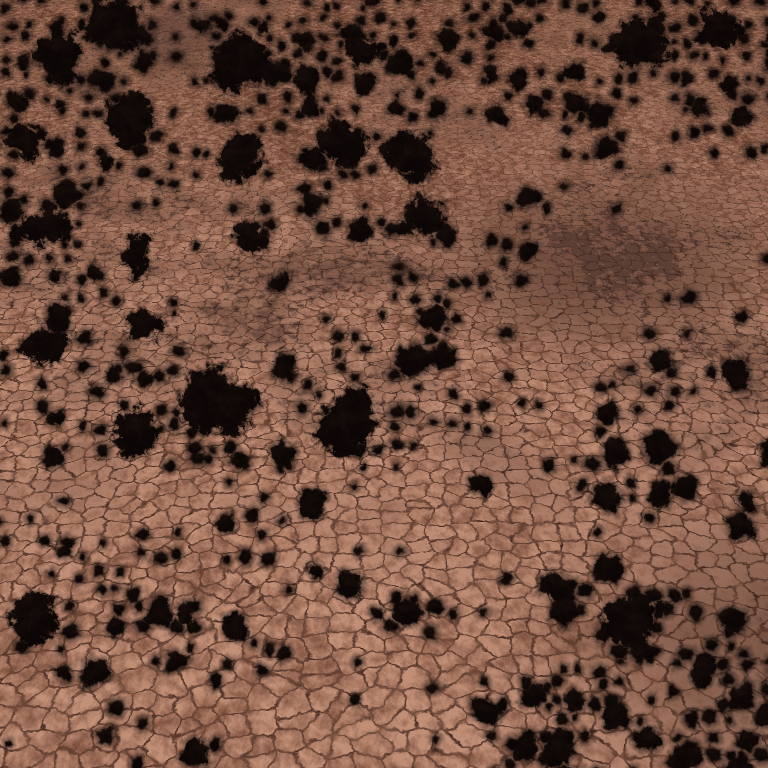
Write a WebGL 1 fragment shader that draws this texture.

```glsl
precision highp float;
// Black angular rocks scattered over a dry, cracked clay plain seen at a slant.
uniform vec2 u_resolution;

const vec3 CLAY_LIGHT = vec3(0.76, 0.56, 0.465);
const vec3 CLAY_DARK  = vec3(0.45, 0.285, 0.215);
const vec3 DUSK_BROWN = vec3(0.32, 0.215, 0.18);
const vec3 CRACK_DARK = vec3(0.21, 0.11, 0.075);
const vec3 ROCK_BLACK = vec3(0.045, 0.022, 0.018);
const vec3 ROCK_FACET = vec3(0.115, 0.07, 0.055);
const float CRACK_SCALE = 42.0;   // clay plates per ground unit
const float GROUND_DEPTH = 1.8;   // stretch of the ground away from the viewer
const float HORIZON = 1.5;        // height at which the ground vanishes
const float BIG_CELL = 0.125;     // grid spacing of each rock size
const float MID_CELL = 0.055;
const float SMALL_CELL = 0.024;
const float EDGE_SOFT = 0.0022;
const float ROUGHNESS = 0.10;     // raggedness of rock outlines

float hash(vec2 p) {
  p = fract(p * vec2(0.1031, 0.1137));
  p += dot(p, p.yx + 33.33);
  return fract((p.x + p.y) * p.x * 91.7);
}

vec2 hash2(vec2 p) {
  return vec2(hash(p + 17.3), hash(p + 71.9));
}

// Layered, rotated and bent sines, roughly -1 to 1.
float waves(vec2 p) {
  float sum = 0.0, amp = 0.5;
  for (int i = 0; i < 5; i++) {
    sum += amp * sin(p.x + 1.6 * sin(p.y * 0.8)) * sin(p.y + 1.3 * sin(p.x * 0.7 + 1.0));
    p = mat2(1.52, 1.17, -1.17, 1.52) * p + 2.7;
    amp *= 0.66;
  }
  return sum;
}

// Cellular noise: x is the gap to the plate border, y a random plate tone.
vec2 plates(vec2 p) {
  vec2 cell = floor(p);
  float nearest = 9.0, second = 9.0, tone = 0.0;
  for (int j = -1; j <= 1; j++)
  for (int i = -1; i <= 1; i++) {
    vec2 id = cell + vec2(float(i), float(j));
    float d = length(id + 0.1 + 0.8 * hash2(id + 200.0) - p);
    if (d < nearest) {
      second = nearest;
      nearest = d;
      tone = hash(id + 340.0);
    } else second = min(second, d);
  }
  return vec2(second - nearest, tone);
}

// Chance of finding a rock; big ones favour the left middle, all favour the far edge.
float rockChance(vec2 c, float big) {
  float far = smoothstep(0.74, 0.97, c.y);
  float middle = smoothstep(0.28, 0.42, c.y) * (1.0 - smoothstep(0.45, 0.8, c.x));
  float corner = smoothstep(0.4, 0.95, c.x - 1.4 * c.y);
  float clump = waves(c * 11.0 + 4.0);
  float pebbles = 0.13 + 0.66 * far + 0.35 * corner + 0.1 * middle + 0.5 * clump;
  float boulders = 0.04 + 0.5 * middle + 0.4 * far + 0.25 * clump;
  return mix(pebbles, boulders, big);
}

// Scattered polygons: x is the signed distance, y the facet brightness.
vec2 rocks(vec2 p, vec2 warp, float cellSize, float big) {
  vec2 cell = floor(p / cellSize);
  vec2 best = vec2(1.0, 0.0);
  for (int j = -1; j <= 1; j++)
  for (int i = -1; i <= 1; i++) {
    vec2 id = cell + vec2(float(i), float(j));
    vec2 key = id + 900.0 * cellSize + 50.0;
    vec2 center = (id + 0.5 + 0.6 * (hash2(key) - 0.5)) * cellSize;
    if (hash(key + 5.1) > rockChance(center, big)) continue;
    float size = cellSize * mix(0.17, 0.38, hash(key + 9.7)) * mix(1.15, 0.8, center.y);
    vec2 q = p - center + warp * ROUGHNESS * cellSize;
    q.x *= mix(0.8, 1.25, hash(key + 13.3));
    float d = -1.0, facet = 0.0;
    for (int k = 0; k < 7; k++) {
      float side = float(k);
      float angle = (side + 0.7 * hash(key + side * 3.1)) * 0.8976;
      vec2 normal = vec2(cos(angle), sin(angle));
      float plane = dot(q, normal) - size * mix(0.72, 1.15, hash(key + side * 7.7));
      if (plane > d) {
        d = plane;
        facet = 0.5 + 0.5 * normal.y;
      }
    }
    if (d < best.x) best = vec2(d, facet);
  }
  return best;
}

vec3 groundColor(vec2 uv) {
  float depth = 1.0 / (HORIZON - uv.y);
  vec2 ground = vec2((uv.x - 0.5) * depth, GROUND_DEPTH * depth);
  float far = smoothstep(0.45, 1.0, uv.y);
  float grain = waves(ground * vec2(150.0, 110.0));
  float patches = waves(uv * vec2(9.0, 17.0) + 1.5);
  vec2 bend = 0.25 * vec2(waves(ground * 60.0), waves(ground * 60.0 + 8.0));
  vec2 plate = plates(ground * CRACK_SCALE + bend + 60.0);

  // Plate tones, grain and a slow fall of light towards the far edge.
  float tone = 0.72 + 0.5 * grain + 0.25 * patches + 0.24 * (plate.y - 0.5) - 0.4 * far;
  vec3 color = mix(CLAY_DARK, CLAY_LIGHT, clamp(tone, -0.15, 1.0));

  // Dusky stains: loose patches, one by the right side, one in the near corner.
  vec2 stain = (uv - vec2(0.79, 0.65)) * vec2(5.5, 11.0);
  vec2 corner = (uv - vec2(1.02, 0.15)) * vec2(4.5, 6.0);
  float dusk = 0.8 * exp(-dot(stain, stain)) + 0.65 * exp(-dot(corner, corner));
  dusk += 0.7 * smoothstep(0.1, 0.75, patches + 0.4 * grain) * smoothstep(0.2, 0.6, uv.y);
  color = mix(color, DUSK_BROWN, clamp(dusk * (0.85 + 0.6 * grain), 0.0, 0.9));

  float crack = 1.0 - smoothstep(0.01, 0.17, plate.x);
  float strength = mix(0.72, 0.25, far) * (0.8 + 0.5 * grain);
  return mix(color, CRACK_DARK, clamp(crack * strength, 0.0, 1.0));
}

void main() {
  vec2 uv = gl_FragCoord.xy / u_resolution.y;
  vec2 warp = vec2(waves(uv * 95.0), waves(uv * 95.0 + 21.0));
  vec2 rock = rocks(uv, warp, BIG_CELL, 1.0);
  vec2 mid = rocks(uv, warp, MID_CELL, 0.0);
  vec2 small = rocks(uv, warp, SMALL_CELL, 0.0);
  if (mid.x < rock.x) rock = mid;
  if (small.x < rock.x) rock = small;

  // Contact shade on the clay, then the rocks themselves.
  vec3 color = groundColor(uv);
  color *= 1.0 - 0.4 * (1.0 - smoothstep(0.0, 0.009, rock.x));
  float light = clamp(0.3 * rock.y + 0.45 * warp.x, 0.0, 1.0);
  vec3 stone = mix(ROCK_BLACK, ROCK_FACET, light);
  color = mix(stone, color, smoothstep(-EDGE_SOFT, EDGE_SOFT, rock.x));
  gl_FragColor = vec4(color, 1.0);
}
```
